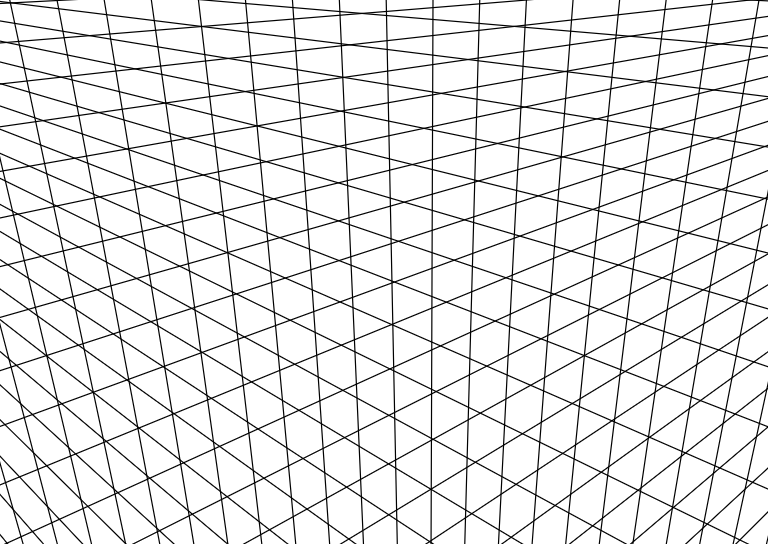
Reproduce this background procedurally as a WebGL 1 fragment shader.

```glsl
precision highp float;

uniform vec2 u_resolution;

// Lengths are in canvas widths, with y measured down from the top edge.
const vec3 PAPER = vec3(1.0);
const vec3 INK = vec3(0.0);
const float LINE_WIDTH = 0.00157;

// Vanishing points of the three line families
const vec2 VANISH_BELOW = vec2(0.5547, 2.5443);
const vec2 VANISH_RIGHT = vec2(1.7552, -0.0872);
const vec2 VANISH_LEFT = vec2(-0.6315, -0.0764);

// Spacing along an edge: start, step, foreshortening
const vec3 SPACING_BELOW = vec3(0.5638, 0.06124, 0.00061);
const vec3 SPACING_RIGHT = vec3(0.00456, 0.05027, -0.01966);
const vec3 SPACING_LEFT = vec3(0.00115, 0.06034, -0.01615);

const vec2 TOP_LEFT = vec2(0.0);
const vec2 TOP_RIGHT = vec2(1.0, 0.0);
const vec2 ACROSS = vec2(1.0, 0.0);
const vec2 DOWN = vec2(0.0, 1.0);

float cross2(vec2 a, vec2 b) {
  return a.x * b.y - a.y * b.x;
}

// Distance to the nearest line of a pencil that leaves one vanishing point
float pencilDistance(vec2 p, vec2 vanish, vec2 origin, vec2 along, vec3 spacing) {
  // Project the point onto the edge
  vec2 ray = p - vanish;
  float s = -cross2(origin - vanish, ray) / cross2(along, ray);

  // Snap to the nearest step of the foreshortened scale
  float n = floor((s - spacing.x) / (spacing.y - spacing.z * s) + 0.5);
  float snapped = (spacing.x + spacing.y * n) / (1.0 + spacing.z * n);

  vec2 direction = normalize(origin + along * snapped - vanish);
  return abs(cross2(direction, ray));
}

// Share of a pixel left blank by a line at the given distance
float blank(float dist, float pixel) {
  float covered = 0.5 * (LINE_WIDTH + pixel) - dist;
  return 1.0 - clamp(covered, 0.0, min(LINE_WIDTH, pixel)) / pixel;
}

void main() {
  float pixel = 1.0 / u_resolution.x;
  vec2 p = vec2(gl_FragCoord.x, u_resolution.y - gl_FragCoord.y) * pixel;

  // Uprights, then the lines rising and falling to the right
  float uprights = pencilDistance(p, VANISH_BELOW, TOP_LEFT, ACROSS, SPACING_BELOW);
  float rising = pencilDistance(p, VANISH_RIGHT, TOP_LEFT, DOWN, SPACING_RIGHT);
  float falling = pencilDistance(p, VANISH_LEFT, TOP_RIGHT, DOWN, SPACING_LEFT);

  float light = blank(uprights, pixel) * blank(rising, pixel) * blank(falling, pixel);
  gl_FragColor = vec4(mix(INK, PAPER, light), 1.0);
}
```
